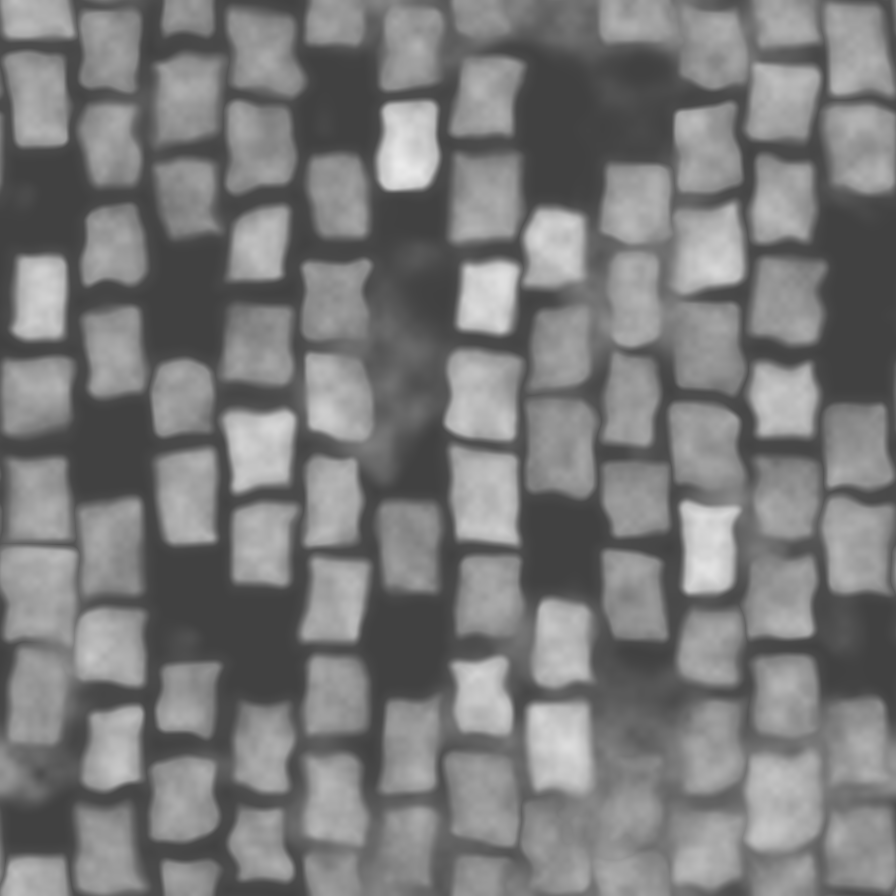
Write a Shadertoy shader that draws this texture.

```glsl
// Worn grey cobblestones in staggered columns, with missing stones and dusty gaps; tiles seamlessly.

const vec2  GRID        = vec2(12.0, 9.0);   // columns (even) and stones per column
const vec2  HALF_SIZE   = vec2(0.415, 0.555); // stone half size, in column widths
const vec2  SIZE_VARY   = vec2(0.12, 0.15);
const float CORNER      = 0.13;
const float EDGE_SOFT   = 0.065;
const float JITTER      = 0.09;
const float SKEW        = 0.22;
const float TAPER       = 0.22;
const float EDGE_WEAR   = 0.15;
const float MISSING     = 0.15;
const float GROUND      = 0.255;
const float DUST        = 0.42;
const float HALO        = 0.035;
const float STONE_DARK  = 0.575;
const float STONE_LIGHT = 0.83;
const float GRAIN       = 0.24;
const float TILT        = 0.16;              // brightness slope across a stone

// Integer hash: three values in 0..1 for a lattice point and a seed
vec3 hash3(vec2 cell, uint seed) {
    uvec3 v = uvec3(uvec2(cell), seed) * 1664525u + 1013904223u;
    v.x += v.y * v.z; v.y += v.z * v.x; v.z += v.x * v.y;
    v ^= v >> 16u;
    v.x += v.y * v.z; v.y += v.z * v.x; v.z += v.x * v.y;
    return vec3(v >> 8u) / 16777216.0;
}

// Value noise that wraps after a whole number of lattice cells
float noise(vec2 uv, float period, uint seed) {
    vec2 p = uv * period, i = floor(p), f = p - i;
    f = f * f * (3.0 - 2.0 * f);
    vec2 a = mod(i, period), b = mod(i + 1.0, period);
    return mix(mix(hash3(a, seed).x, hash3(vec2(b.x, a.y), seed).x, f.x),
               mix(hash3(vec2(a.x, b.y), seed).x, hash3(b, seed).x, f.x), f.y);
}

float fbm(vec2 uv, float period, uint seed) {
    return 0.55 * noise(uv, period, seed)
         + 0.30 * noise(uv, period * 2.0, seed + 1u)
         + 0.15 * noise(uv, period * 4.0, seed + 2u);
}

float roundedBox(vec2 p, vec2 halfSize, float radius) {
    vec2 q = abs(p) - halfSize + radius;
    return length(max(q, 0.0)) + min(max(q.x, q.y), 0.0) - radius;
}

void mainImage(out vec4 fragColor, in vec2 fragCoord) {
    vec2 uv = fragCoord / iResolution.xy;
    vec2 p = uv * GRID;
    vec2 toColumns = vec2(1.0, GRID.x / GRID.y);

    // Dusty patches on the dark ground
    float patches = smoothstep(0.48, 0.78, fbm(uv, 7.0, 11u));
    float ground = GROUND + DUST * patches * fbm(uv, 22.0, 21u);

    // Irregular edges and mottled surface
    vec2 wear = EDGE_WEAR * (vec2(noise(uv, 34.0, 31u), noise(uv, 34.0, 32u)) - 0.5);
    float grain = GRAIN * (fbm(uv, 30.0, 41u) - 0.5);

    float shade = ground, halo = 0.0;
    for (int dx = -1; dx <= 1; dx++) {
        float column = floor(p.x) + float(dx);
        float shift = 0.5 * mod(column + 1.0, 2.0);
        for (int dy = -1; dy <= 1; dy++) {
            float row = floor(p.y + shift) + float(dy);
            vec2 id = mod(vec2(column, row), GRID);
            vec3 place = hash3(id, 1u), form = hash3(id, 2u);
            vec3 size = hash3(id, 3u), tint = hash3(id, 4u);
            if (place.z < MISSING) continue;

            // Skewed and tapered rounded block
            vec2 q = (p - vec2(column + 0.5, row + 0.5 - shift)) * toColumns;
            q += wear - JITTER * (place.xy - 0.5);
            q += SKEW * (form.xy - 0.5) * q.yx;
            q.x *= 1.0 + TAPER * (form.z - 0.5) * q.y;
            float d = roundedBox(q, HALF_SIZE + SIZE_VARY * (size.xy - 0.5), CORNER);

            // Tone with a random slope, darker towards the rim
            float tone = mix(STONE_DARK, STONE_LIGHT, tint.x * tint.x * tint.x);
            tone += grain + TILT * dot(q, tint.yz - vec2(0.5, 0.65));
            tone *= mix(0.9, 1.03, smoothstep(0.0, -0.22, d));

            float soft = EDGE_SOFT * mix(0.8, 1.4, size.z);
            float cover = 1.0 - smoothstep(-soft, soft, d);
            shade = max(shade, mix(ground, tone, cover));
            halo += HALO * (1.0 - smoothstep(0.0, 0.22, d)) * (1.0 - cover);
        }
    }

    // Faint light spill keeps narrow joints paler than open holes
    shade += halo * (1.0 - smoothstep(0.3, 0.5, shade));
    fragColor = vec4(vec3(clamp(shade, 0.0, 1.0)), 1.0);
}
```
